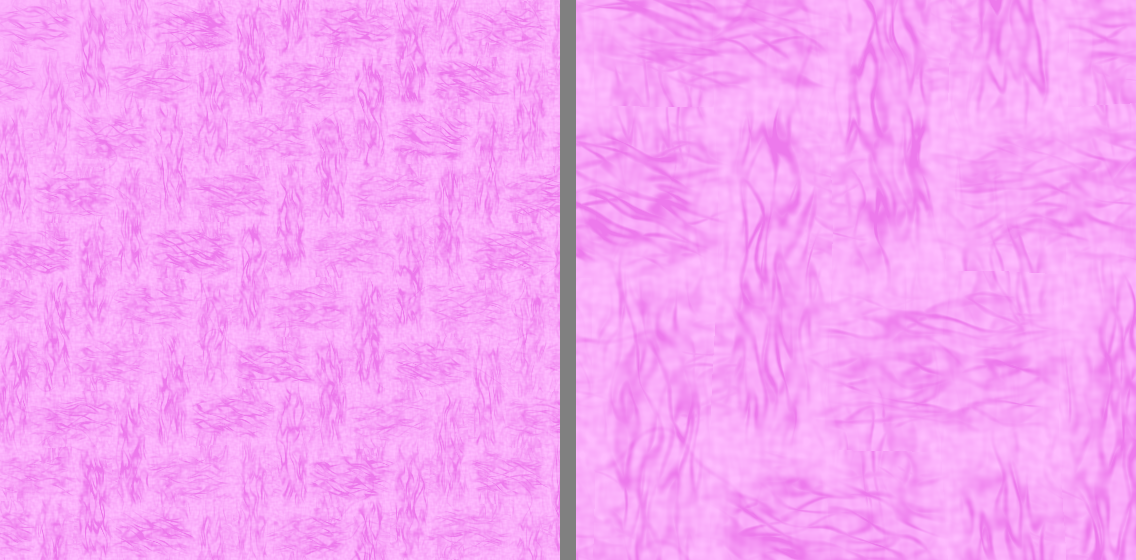
Left, the full canvas; right, a detail of the centre.
Write a WebGL 1 fragment shader that draws this pattern.

```glsl
precision highp float;
// Pink two-over-two twill weave with worn, crinkled threads.
// Each float is a frayed superellipse filled with crossing ridged gradient
// noise; every row of floats steps one column sideways, closing after four.
uniform vec2 u_resolution;

#define COLUMNS 14.17
#define ROWS 9.97
#define WEAVE_OFFSET vec2(0.37, 0.47)
#define FLOAT_LENGTH 0.93
#define FLOAT_WIDTH 0.36
#define SHORT_LENGTH 0.30
#define FIBRE_FREQ vec2(95.0, 25.0)
#define FIBRE_WIDTH 0.20
#define PALE vec3(0.995, 0.735, 0.995)
#define DEEP vec3(0.93, 0.48, 0.925)

float hash(vec2 p) {
  return fract(sin(dot(p, vec2(127.1, 311.7))) * 43758.5);
}

float cornerSlope(vec2 corner, vec2 offset) {
  float angle = 6.2832 * hash(corner);
  return dot(vec2(cos(angle), sin(angle)), offset);
}

// Gradient noise, roughly -0.7 to 0.7
float noise(vec2 p) {
  vec2 i = floor(p), f = p - i;
  vec2 s = f * f * f * (f * (f * 6.0 - 15.0) + 10.0);
  vec2 e = vec2(1.0, 0.0);
  float low = mix(cornerSlope(i, f), cornerSlope(i + e, f - e), s.x);
  float high = mix(cornerSlope(i + e.yx, f - e.yx),
                   cornerSlope(i + 1.0, f - 1.0), s.x);
  return mix(low, high, s.y);
}

// Dark crease where the noise crosses zero
float crease(float n, float width) {
  return 1.0 - smoothstep(0.0, width, abs(n));
}

// Broken fibres running along y, in two layers leaning against each other
float fibres(vec2 p, float lean, float cross, vec2 seed) {
  float width = FIBRE_WIDTH + 0.15 * FIBRE_FREQ.x / u_resolution.y;
  p.x += lean * p.y + 0.007 * noise(p * vec2(45.0, 30.0) + seed);
  vec2 a = vec2(p.x + cross * p.y, p.y) * FIBRE_FREQ + seed;
  vec2 b = vec2(p.x - cross * p.y, p.y) * FIBRE_FREQ * 0.85 - seed;
  float lines = max(crease(noise(a), width), 0.8 * crease(noise(b), width));
  float breaks = noise(p * vec2(70.0, 38.0) + seed.yx);
  return lines * clamp(0.68 + 1.1 * breaks, 0.1, 1.25);
}

// Signed distance to the nearest multiple of four
float centred4(float x) {
  return mod(x + 2.0, 4.0) - 2.0;
}

// Soft superellipse with a frayed border
float threadMask(vec2 d, vec2 halfSize, float fray) {
  vec2 e = d / halfSize;
  e *= e;
  float r = sqrt(sqrt(dot(e, e)));
  return 1.0 - smoothstep(0.72, 1.28, r + fray);
}

void main() {
  vec2 p = gl_FragCoord.xy / u_resolution;

  // Thread grid: whole numbers lie on thread centres, rows count downward
  vec2 weave = vec2(p.x * COLUMNS, (1.0 - p.y) * ROWS) - WEAVE_OFFSET;
  weave += 0.13 * vec2(noise(p * 6.0 + 3.0), noise(p * 6.0 + 31.0));
  vec2 cell = floor(weave + 0.5);
  vec2 d = weave - cell;

  // Position along each float, and an identity for its variation
  float alongWeft = weave.x + cell.y - 0.5;
  float alongWarp = weave.y + cell.x - 2.5;
  vec2 weftId = vec2(floor(alongWeft * 0.25 + 0.5), cell.y);
  vec2 warpId = vec2(cell.x, floor(alongWarp * 0.25 + 0.5));
  float weftVary = hash(weftId + 7.0);
  float warpVary = hash(warpId + 53.0);

  // Long floats, and short glimpses of thread between them
  float frayX = 0.45 * noise(p * vec2(28.0, 85.0));
  float frayY = 0.45 * noise(p * vec2(85.0, 28.0) + 19.0);
  float weft = threadMask(vec2(centred4(alongWeft), d.y),
                          vec2(FLOAT_LENGTH, FLOAT_WIDTH), frayX);
  float warp = threadMask(vec2(d.x, centred4(alongWarp)),
                          vec2(FLOAT_WIDTH, FLOAT_LENGTH), frayY);
  float shortWeft = threadMask(vec2(centred4(alongWeft - 2.0), d.y),
                               vec2(SHORT_LENGTH, FLOAT_WIDTH), frayX);
  float shortWarp = threadMask(vec2(d.x, centred4(alongWarp + 2.0)),
                               vec2(FLOAT_WIDTH, SHORT_LENGTH), frayY);
  weft = max(weft * (0.8 + 0.35 * weftVary), 0.5 * shortWeft);
  warp = max(warp * (0.8 + 0.35 * warpVary), 0.65 * shortWarp);

  // Crinkled fibres: the weft crosses more openly than the warp
  float weftLines = fibres(p.yx, 0.3 * (weftVary - 0.5), 0.28, weftId * 17.3);
  float warpLines = fibres(p, 0.14 * (warpVary - 0.5), 0.09, warpId * 13.7);
  float tone = max(weft * (0.12 + 0.72 * weftLines),
                   warp * (0.12 + 0.72 * warpLines));

  // Faint ground grain, stray hairs and broad wear
  float grain = noise(p * vec2(210.0, 130.0)) + noise(p * vec2(120.0, 230.0));
  float hair = crease(noise(p * 15.0 + 8.0), 0.035)
             * smoothstep(0.08, 0.3, noise(p * 7.0 + 40.0));
  float wear = 1.0 + 0.35 * noise(p * 4.0 + 11.0);
  float rubbed = 1.0 - smoothstep(0.1, 0.4, length(p - vec2(0.0, 1.0)));
  tone = tone * wear * (1.0 - 0.2 * rubbed) + 0.22 * hair;
  tone += 0.09 + (0.2 * grain + 0.12 * warpLines) * (1.0 - 0.6 * rubbed);

  gl_FragColor = vec4(mix(PALE, DEEP, clamp(tone, 0.0, 1.0)), 1.0);
}
```
